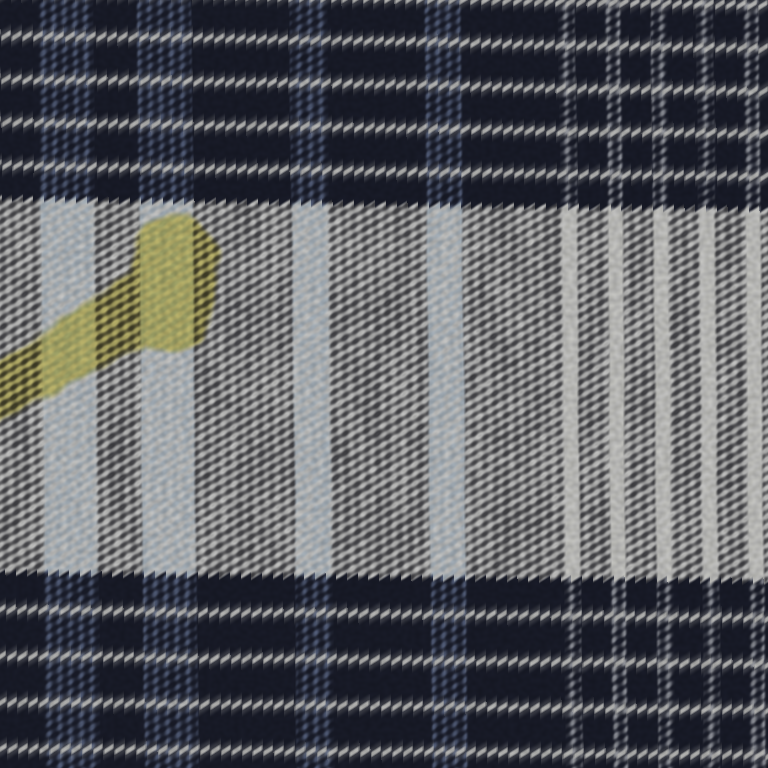
Reproduce this texture procedurally as a WebGL 2 fragment shader.

```glsl
#version 300 es
precision highp float;

uniform vec2 u_resolution;
out vec4 outColor;

const float TAU = 6.2831853;
// Weave
const vec2 THREADS = vec2(72.0, 80.0);   // warp columns and weft rows per canvas
const float TWILL_SHIFT = 0.667;         // rows climbed per column
const float STITCH_RISE = 0.009;         // slant of each weft stitch
const float FUZZ = 0.0026;               // softness of thread edges
// Layout, pairs are (above, below) the light band
const float BAND_CENTER = 0.498;
const float BAND_HALF = 0.244;
const vec2 PICK_FIRST = vec2(0.043, 0.048);
const vec2 PICK_PITCH = vec2(0.0565, 0.0600);
const float PICK_HALF = 0.0036;
const float PICK_HALO = 0.009;
const vec4 WIDE_CENTERS = vec4(0.085, 0.213, 0.401, 0.576);
const vec4 WIDE_HALVES = vec4(0.035, 0.035, 0.0235, 0.0235);
const float FINE_FIRST = 0.738;
const float FINE_PITCH = 0.0598;
const float FINE_HALF = 0.0100;
// Colours
const vec3 NAVY = vec3(0.088, 0.098, 0.145);
const vec3 CHARCOAL = vec3(0.24, 0.24, 0.255);
const vec3 WHITE_WEFT = vec3(0.705, 0.705, 0.70);
const vec3 WHITE_PICK = vec3(0.69, 0.69, 0.68);
const vec3 PALE_BLUE = vec3(0.59, 0.63, 0.665);
const vec3 SUNKEN_BLUE = vec3(0.30, 0.34, 0.44);
const vec3 FINE_WHITE = vec3(0.71, 0.71, 0.695);
const vec3 SUNKEN_WHITE = vec3(0.52, 0.53, 0.56);
const vec3 STAIN_TINT = vec3(0.97, 0.93, 0.56);

vec2 hashGradient(vec2 cell) {
  vec3 p = fract(cell.xyx * vec3(0.1031, 0.1030, 0.0973));
  p += dot(p, p.yzx + 33.33);
  float angle = TAU * fract((p.x + p.y) * p.z);
  return vec2(cos(angle), sin(angle));
}

float gradientNoise(vec2 p) {
  vec2 i = floor(p), f = fract(p);
  vec2 w = f * f * f * (f * (f * 6.0 - 15.0) + 10.0);
  vec2 e = vec2(1.0, 0.0);
  float a = dot(hashGradient(i), f);
  float b = dot(hashGradient(i + e), f - e);
  float c = dot(hashGradient(i + e.yx), f - e.yx);
  float d = dot(hashGradient(i + 1.0), f - 1.0);
  return mix(mix(a, b, w.x), mix(c, d, w.x), w.y);
}

// Soft coverage of the inside of a signed distance
float cover(float dist, float soft) {
  return 1.0 - smoothstep(-soft, soft, dist);
}

float taperedCapsule(vec2 p, vec2 a, vec2 b, float ra, float rb) {
  float h = clamp(dot(p - a, b - a) / dot(b - a, b - a), 0.0, 1.0);
  return length(p - mix(a, b, h)) - mix(ra, rb, h);
}

float wideStripes(float u) {
  float dist = 1.0;
  for (int i = 0; i < 4; i++) {
    dist = min(dist, abs(u - WIDE_CENTERS[i]) - WIDE_HALVES[i]);
  }
  return dist;
}

// Distance to the nearest of evenly spaced lines, starting at first
float lineDistance(float x, float first, float pitch) {
  return abs(x - first - pitch * max(round((x - first) / pitch), 0.0));
}

// Share of warp thread showing on top of the weft
float warpOnTop(vec2 cloth) {
  vec2 t = cloth * THREADS;
  float uneven = gradientNoise(cloth * vec2(30.0, 11.0)) + gradientNoise(t * 0.9);
  float diagonal = cos(TAU * (t.y - TWILL_SHIFT * t.x));
  float column = cos(TAU * t.x);
  return smoothstep(-1.1, 1.15, 0.7 * diagonal + 0.35 * column + 0.45 * uneven);
}

void main() {
  vec2 uv = gl_FragCoord.xy / u_resolution;
  float soft = max(FUZZ, 0.8 / min(u_resolution.x, u_resolution.y));

  // Cloth coordinates, slightly skewed and wavy
  vec2 cloth = uv + vec2(0.01 * (uv.y - 1.0), (0.009 + 0.009 * uv.y) * uv.x);
  cloth += 0.002 * vec2(gradientNoise(uv * 7.0), gradientNoise(uv * 6.0 + 40.0));

  // Light band and white picks, stepped stitch by stitch
  float stitch = fract(cloth.x * THREADS.x) - 0.5;
  float height = cloth.y - stitch * STITCH_RISE - BAND_CENTER;
  float fromBand = abs(height) - BAND_HALF;
  float band = cover(fromBand, soft);
  int side = height > 0.0 ? 0 : 1;
  float pickDist = lineDistance(fromBand, PICK_FIRST[side], PICK_PITCH[side]);
  float pick = cover(pickDist - PICK_HALF, soft);
  pick *= 0.95 - 0.45 * smoothstep(0.3, 0.5, abs(stitch));
  pick = max(pick, 0.2 * cover(pickDist - PICK_HALO, PICK_HALO * 0.5));

  // Warp stripes cross the weft through the twill
  float wide = cover(wideStripes(cloth.x), soft);
  float fine = cover(lineDistance(cloth.x, FINE_FIRST, FINE_PITCH) - FINE_HALF, soft);
  float warp = warpOnTop(cloth);
  float sunken = warp * (0.65 + 0.35 * cos(TAU * cloth.x * THREADS.x));
  vec3 lightWarp = mix(mix(CHARCOAL, PALE_BLUE, wide), FINE_WHITE, fine);
  vec3 darkWarp = mix(mix(NAVY, SUNKEN_BLUE, wide), SUNKEN_WHITE, fine);
  vec3 lightCloth = mix(WHITE_WEFT, lightWarp, warp);
  vec3 darkCloth = mix(mix(NAVY, darkWarp, sunken), WHITE_PICK, pick);
  vec3 color = mix(darkCloth, lightCloth, band);

  // Yellow stain soaked into the light band
  float arm = taperedCapsule(uv, vec2(-0.03, 0.47), vec2(0.2, 0.61), 0.03, 0.047);
  float blob = taperedCapsule(uv, vec2(0.222, 0.594), vec2(0.228, 0.664), 0.053, 0.056);
  float edge = min(arm, blob) + 0.008 * gradientNoise(uv * 35.0);
  color *= mix(vec3(1.0), STAIN_TINT, band * cover(edge, 0.006));

  // Thread grain
  color *= 1.0 + 0.14 * gradientNoise(cloth * THREADS * 1.7);
  outColor = vec4(color, 1.0);
}
```
